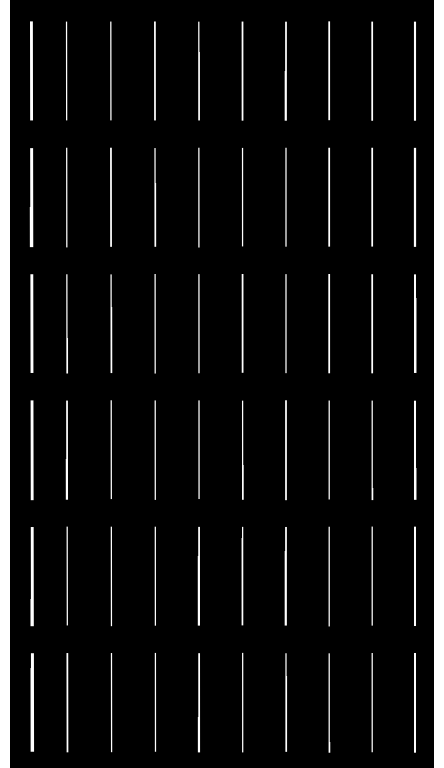
Give the GLSL for this pattern, as a WebGL 1 fragment shader.

```glsl
precision highp float;

// Ten upright white lines in each of six rows, on a black panel with white sides.
// Box-filtered spans draw every bar; a hash per bar varies its weight, ends and
// the height at which one edge steps outward, like a worn print.

uniform vec2 u_resolution;

float hash(vec2 cell) {
  return fract(sin(dot(cell, vec2(12.99, 78.23))) * 4375.85);
}

// Share of a pixel of the given size, centred at x, covered by [low, high].
float span(float x, float low, float high, float pixel) {
  float covered = min(x + 0.5 * pixel, high) - max(x - 0.5 * pixel, low);
  return clamp(covered / pixel, 0.0, 1.0);
}

// Spacing tightens slightly to the right; the first line sits closer in.
float columnX(float column) {
  float k = column - 1.0;
  float inset = column < 0.5 ? 9.4 : 0.0;
  return 67.0 + 44.3 * k - 0.1 * k * k + inset;
}

void main() {
  // The sheet is 444 by 768 units, measured from its top left.
  vec2 sheet = vec2(444.0, 768.0);
  vec2 pixel = sheet / u_resolution;
  vec2 p = gl_FragCoord.xy * pixel;
  p.y = sheet.y - p.y;

  float row = clamp(floor((p.y - 7.85) / 126.3), 0.0, 5.0);
  float y = p.y - (71.0 + 126.3 * row);

  float ink = 0.0;
  for (int i = 0; i < 10; i++) {
    float column = float(i);
    vec2 cell = vec2(column, row);
    float weight = hash(cell + 3.7);
    float wear = hash(cell + 11.3);
    float side = hash(cell + 23.1);

    // Heavy outer lines, hairlines between, a few of them bolder.
    float width = 1.25 + 0.5 * step(0.72, weight);
    if (i == 0) width = 2.7 + 0.3 * weight;
    if (i == 9) width = 2.0 + 0.3 * weight;

    // Slight lean, fading out toward the right.
    float lean = (p.y / sheet.y - 0.5) * max(0.0, 1.2 - 0.2 * column);
    float x = columnX(column) + lean;

    // On some bars one edge steps outward part of the way down.
    float bump = 0.45 * step(0.6, wear) * step(90.0 * side - 45.0, y);
    float low = x - 0.5 * width - bump * step(0.5, weight);
    float high = x + 0.5 * width + bump * step(weight, 0.5);

    float top = -49.4 + 0.5 * (wear - 0.5);
    float bottom = 49.7 + 1.2 * (side - 0.5);
    ink += span(p.x, low, high, pixel.x) * span(y, top, bottom, pixel.y);
  }

  float panel = span(p.x, 10.0, 434.0, pixel.x);
  float white = max(1.0 - panel, min(ink, 1.0));
  gl_FragColor = vec4(vec3(white), 1.0);
}
```
